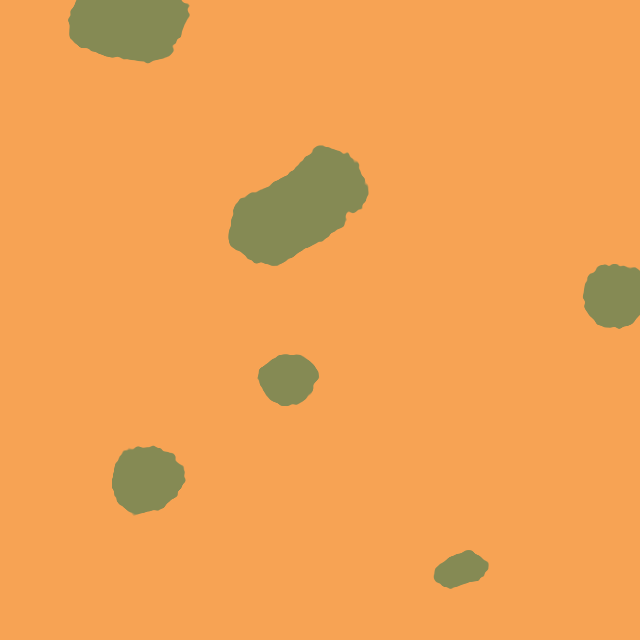
Give the GLSL for this pattern, as a WebGL 1 fragment shader.

```glsl
precision highp float;
// Sparse olive blobs with rough, lumpy outlines on a flat orange ground.

uniform vec2 u_resolution;

float hash(vec2 cell) {
  vec3 q = fract(cell.xyx * vec3(0.1031, 0.1030, 0.0973));
  q += dot(q, q.yzx + 33.33);
  return fract((q.x + q.y) * q.z);
}

// Value noise, centred on zero
float noise(vec2 p) {
  vec2 cell = floor(p);
  vec2 f = fract(p);
  f = f * f * (3.0 - 2.0 * f);
  float low = mix(hash(cell), hash(cell + vec2(1.0, 0.0)), f.x);
  float high = mix(hash(cell + vec2(0.0, 1.0)), hash(cell + vec2(1.0, 1.0)), f.x);
  return mix(low, high, f.y) - 0.5;
}

// Distance to a rounded bar through the origin
float capsule(vec2 p, float angle, float halfLength, float radius) {
  vec2 axis = vec2(cos(angle), sin(angle));
  float along = clamp(dot(p, axis), -halfLength, halfLength);
  return length(p - axis * along) - radius;
}

// Evenly scattered blobs, from small and flat to round or long
float blobs(vec2 p) {
  float nearest = 1.0;
  for (int i = 0; i < 6; i++) {
    float k = float(i);
    vec2 center = fract(vec2(0.45, 0.40) + k * vec2(0.7549, 0.5698));
    float size = sqrt(fract(0.15 + k * 0.618));
    float stretch = fract(0.3 + k * 0.414);
    float angle = 0.65 - 0.9 * fract(k * 0.755);
    float radius = mix(0.022, 0.068, size);
    float d = capsule(p - center, angle, 0.065 * stretch * stretch, radius);
    nearest = min(nearest, d);
  }
  return nearest;
}

void main() {
  float side = min(u_resolution.x, u_resolution.y);
  vec2 p = gl_FragCoord.xy / side;

  // Broad lumps, small corners and a fine ragged edge
  float roughness = 0.022 * noise(p * 19.0 + 3.0)
                  + 0.009 * noise(p * 48.0 + 17.0)
                  + 0.005 * noise(p * 125.0 + 41.0);
  float d = blobs(p) + roughness;

  vec3 orange = vec3(0.97, 0.64, 0.33);
  vec3 olive = vec3(0.52, 0.54, 0.33);
  float ground = smoothstep(-0.7, 0.7, d * side);
  gl_FragColor = vec4(mix(olive, orange, ground), 1.0);
}
```
